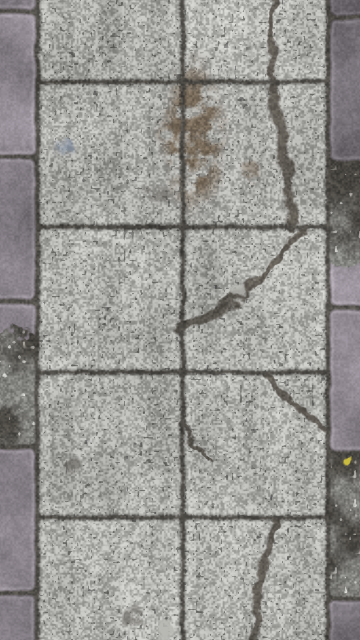
Give the GLSL for this texture, as a WebGL 1 fragment shader.

```glsl
precision highp float;
uniform vec2 u_resolution;

#define PITCH 0.4035
#define TILE_ORIGIN vec2(0.104, 0.340)
#define PAVER_ORIGIN vec2(0.132, 0.116)
#define JOINT 0.0055
#define RIB_RADIUS 0.030
#define GRAIN 190.0
#define STONE_LIGHT vec3(0.80, 0.80, 0.785)
#define STONE_DARK vec3(0.57, 0.57, 0.555)
#define PAVER_COLOR vec3(0.50, 0.475, 0.505)
#define SOIL vec3(0.31, 0.30, 0.28)
#define RUST vec3(0.42, 0.36, 0.29)

float hash(vec2 p) {
  vec3 q = fract(vec3(p.xyx) * 0.1031);
  q += dot(q, q.yzx + 33.33);
  return fract((q.x + q.y) * q.z);
}

float noise(vec2 p) {
  vec2 i = floor(p), f = fract(p);
  f = f * f * (3.0 - 2.0 * f);
  return mix(mix(hash(i), hash(i + vec2(1, 0)), f.x),
             mix(hash(i + vec2(0, 1)), hash(i + vec2(1, 1)), f.x), f.y);
}

float fbm(vec2 p) {
  float sum = 0.0, amp = 0.53;
  for (int i = 0; i < 4; i++) {
    sum += amp * noise(p);
    p = p * 2.1 + 17.3;
    amp *= 0.5;
  }
  return sum;
}

// Depth inside a round-cornered cell, capped at the corner radius
float inset(vec2 edge, float radius) {
  return radius - length(max(radius - edge, 0.0));
}

float crack(vec2 p, vec2 a, vec2 b, float width) {
  vec2 ab = b - a;
  float d = length(p - a - ab * clamp(dot(p - a, ab) / dot(ab, ab), 0.0, 1.0));
  return 1.0 - smoothstep(width * 0.5, width + 0.004, d);
}

float blot(vec2 p, vec2 center, vec2 size) {
  return 1.0 - smoothstep(0.55, 1.1, length((p - center) / size));
}

void main() {
  vec2 p = gl_FragCoord.xy / u_resolution.x;
  float aa = 1.5 / u_resolution.x;
  float grain = 0.65 * noise(p * GRAIN) + 0.35 * noise(p * GRAIN * 0.47 + 31.0);
  float cloud = fbm(p * 7.0 + 5.0);
  vec2 wobble = vec2(fbm(p * 22.0), fbm(p * 22.0 + 40.0)) - 0.5;
  vec2 w = p + wobble * 0.009;
  vec2 rough = p + wobble * 0.05;
  vec3 soil = SOIL * (0.7 + 0.6 * grain) + 0.12 * (cloud - 0.5);
  vec3 color;

  vec2 cell = (w - TILE_ORIGIN) / PITCH;
  if (cell.x > 0.0 && cell.x < 2.0) {
    // Ribbed concrete tiles
    vec2 id = floor(cell), t = fract(cell);
    float tone = hash(id + 9.0) - 0.5;
    color = mix(STONE_DARK, STONE_LIGHT, smoothstep(0.12, 0.82, grain));
    color += 0.04 * tone + 0.16 * (cloud - 0.5);
    float across = (fract(t.x * 3.0) - 0.5) * PITCH / 3.0;
    float along = max(abs(t.y - 0.5) - 0.33, 0.0) * PITCH;
    float rib = length(vec2(across, along)) - RIB_RADIUS;
    float worn = mix(0.35, 1.0, hash(id * 3.0 + floor(t.x * 3.0) + 2.0));
    color -= worn * 0.05 * (1.0 - smoothstep(-0.008, 0.006, rib));
    color -= worn * 0.05 * (1.0 - smoothstep(0.0, 0.009, abs(rib))) * noise(p * 60.0);
    color *= 1.0 - 0.35 * smoothstep(0.80, 0.93, noise(p * 130.0 + 70.0));

    // Stains
    float patchy = smoothstep(0.25, 0.6, fbm(p * 30.0));
    float rust = blot(rough, vec2(0.535, 1.40), vec2(0.09, 0.22));
    rust = max(rust, 0.6 * blot(rough, vec2(0.695, 1.30), vec2(0.035)));
    color = mix(color, RUST * (0.75 + 0.5 * grain), 0.85 * rust * patchy);
    float grime = max(blot(rough, vec2(0.428, 1.24), vec2(0.055, 0.035)),
                      blot(rough, vec2(0.20, 0.48), vec2(0.03)));
    grime = max(grime, blot(rough, vec2(0.37, 0.07), vec2(0.03, 0.04)));
    color = mix(color, SOIL * 1.3, 0.65 * grime * patchy);
    color = mix(color, vec3(0.46, 0.52, 0.61), 0.6 * patchy * blot(rough, vec2(0.178, 1.368), vec2(0.035)));

    // Cracks
    float c = crack(rough, vec2(0.755, 1.79), vec2(0.755, 1.55), 0.009);
    c = max(c, crack(rough, vec2(0.755, 1.55), vec2(0.79, 1.34), 0.019));
    c = max(c, crack(rough, vec2(0.79, 1.34), vec2(0.815, 1.15), 0.016));
    c = max(c, crack(rough, vec2(0.85, 1.14), vec2(0.68, 0.965), 0.010));
    c = max(c, crack(rough, vec2(0.68, 0.965), vec2(0.51, 0.865), 0.016));
    c = max(c, crack(rough, vec2(0.755, 0.742), vec2(0.83, 0.645), 0.009));
    c = max(c, crack(rough, vec2(0.83, 0.645), vec2(0.905, 0.58), 0.011));
    c = max(c, crack(rough, vec2(0.51, 0.60), vec2(0.575, 0.505), 0.005));
    c = max(c, crack(rough, vec2(0.765, 0.338), vec2(0.695, 0.0), 0.012));
    color = mix(color, mix(soil, RUST, 0.35 * cloud), 0.88 * c);

    // Joints with a dirty rim
    float d = inset(min(t, 1.0 - t) * PITCH, 0.016);
    color *= mix(0.8, 1.0, smoothstep(JOINT, 0.015, d));
    color = mix(soil, color, smoothstep(JOINT - aa, JOINT + aa, d + 0.004 * (grain - 0.5)));
  } else {
    // Mauve side pavers, some lost to rubble
    float right = step(1.0, cell.x);
    float y = (w.y - mix(PAVER_ORIGIN.x, PAVER_ORIGIN.y, right)) / PITCH;
    float row = floor(y), f = fract(y);
    float inner = mix(-cell.x, cell.x - 2.0, right) * PITCH;
    float d = inset(vec2(inner, min(f, 1.0 - f) * PITCH), 0.022);
    float tone = 0.84 + 0.32 * hash(vec2(row + 4.0, right * 7.0 + 3.0));
    color = PAVER_COLOR * (tone + 0.22 * (grain - 0.5) + 0.5 * (cloud - 0.5));
    color += 0.07 * smoothstep(0.008, 0.012, d) * (1.0 - smoothstep(0.012, 0.021, d));
    float lost = right > 0.5 ? step(mod(row, 2.0), 0.5) * step(row, 3.0) : step(abs(row - 1.0), 0.5);
    float edge = f + wobble.x * 0.25;
    float kept = right > 0.5 ? step(1.5, row) * (1.0 - smoothstep(0.29, 0.32, edge)) : smoothstep(0.77, 0.80, edge);
    vec3 rubble = mix(soil, STONE_DARK * (0.65 + 0.5 * grain), smoothstep(0.38, 0.62, cloud));
    rubble += 0.3 * smoothstep(0.83, 0.95, noise(p * 75.0));
    color = mix(color, rubble, lost * (1.0 - kept));
    color = mix(soil, color, smoothstep(0.006 - aa, 0.006 + aa, d));
  }

  // Pale chips and a fallen leaf
  float chip = max(blot(rough, vec2(0.465, 0.03), vec2(0.025, 0.03)), blot(rough, vec2(0.667, 0.972), vec2(0.02)));
  color = mix(color, vec3(0.78, 0.78, 0.76) - 0.1 * grain, 0.8 * chip);
  color = mix(color, vec3(0.79, 0.73, 0.25), blot(rough, vec2(0.966, 0.50), vec2(0.02, 0.016)));
  gl_FragColor = vec4(clamp(color, 0.0, 1.0), 1.0);
}
```
